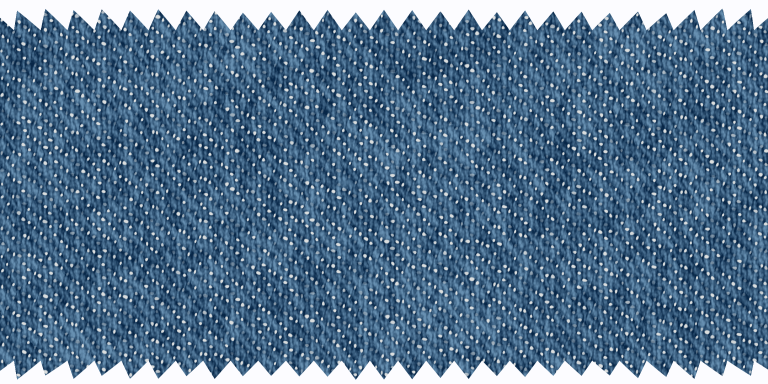
Reproduce this texture procedurally as a Shadertoy shader.

```glsl
// Blue denim swatch in twill weave with pinked zigzag edges on white.

const vec3 PAPER = vec3(0.99, 0.99, 1.0);
const vec3 INDIGO_DARK = vec3(0.10, 0.23, 0.36);
const vec3 INDIGO_LIGHT = vec3(0.31, 0.46, 0.59);
const vec3 WEFT_WHITE = vec3(0.86, 0.87, 0.87);

// Lengths are fractions of the canvas height.
const float THREAD_WIDTH = 0.0139;
const float TWILL_PERIOD = 0.0385;
const float TWILL_STEP = 1.0 / 3.0;
const float FLOAT_SLANT = 0.3;
const float WOBBLE = 0.0016;
const vec2 KNOT_RADIUS = vec2(0.0047, 0.0054);
const vec2 FIBRE_SIZE = vec2(0.0055, 0.010);

const float TOOTH_PITCH = 0.0735;
const float TOOTH_LEAN = 0.42;
const float TOP_VALLEY = 0.079;
const float BOTTOM_VALLEY = 0.061;
const float TOOTH_HEIGHT = 0.049;

const int SAMPLES = 3;
const float TAU = 6.28318;

float hash(vec2 p) {
    vec3 q = fract(p.xyx * vec3(0.1031, 0.1030, 0.0973));
    q += dot(q, q.yzx + 33.33);
    return fract((q.x + q.y) * q.z);
}

// Distance to the nearest scattered point.
float cellular(vec2 p) {
    vec2 cell = floor(p);
    float nearest = 2.0;
    for (int j = -1; j <= 1; j++) {
        for (int i = -1; i <= 1; i++) {
            vec2 c = cell + vec2(i, j);
            vec2 point = c + vec2(hash(c), hash(c + 71.7));
            nearest = min(nearest, length(point - p));
        }
    }
    return nearest;
}

// Slow light and dark patches, about -1 to 1.
float blotches(vec2 p) {
    return 0.4 * sin(5.0 * p.x + 3.0 * sin(4.0 * p.y))
         + 0.3 * sin(13.0 * p.y - 7.0 * p.x + 1.0)
         + 0.3 * sin(21.0 * p.x + 17.0 * p.y + 2.0 * sin(9.0 * p.x));
}

vec3 denim(vec2 p) {
    // Warp threads wander sideways.
    vec2 q = p;
    q.x += WOBBLE * (sin(p.y * 95.0 + 5.0 * sin(p.x * 31.0))
                   + sin(p.y * 163.0 - p.x * 210.0));
    float column = floor(q.x / THREAD_WIDTH);
    float across = q.x / THREAD_WIDTH - column - 0.5;

    // Each thread shifts the crossing point to form the twill diagonal.
    float v = q.y / TWILL_PERIOD + column * TWILL_STEP
            + 0.22 * (hash(vec2(column, 5.0)) - 0.5)
            + 0.10 * sin(p.y * 37.0 + column * 1.7);
    float row = floor(v);
    float along = v - row - 0.5;
    vec2 cell = vec2(column, row);
    float floatTone = hash(vec2(column, floor(v + 0.5)) + 19.0) - 0.5;

    // Rounded floats, dark at the sides and at each crossing.
    float ridge = cos(TAU * (across - FLOAT_SLANT * sin(TAU * along) * 0.5));
    float crossing = 1.0 - smoothstep(0.08, 0.34, abs(along));
    float fibre = cellular(p / FIBRE_SIZE) - 0.5;
    float tone = 0.66 + 0.40 * ridge - 0.50 * crossing
               + 0.75 * floatTone - 0.85 * fibre + 0.14 * blotches(p);
    vec3 color = mix(INDIGO_DARK, INDIGO_LIGHT, clamp(tone, -0.35, 1.45));

    // Small knots of white weft show at the crossings.
    vec2 offset = vec2(across * THREAD_WIDTH, along * TWILL_PERIOD);
    offset += 0.002 * (vec2(hash(cell + 3.0), hash(cell + 8.0)) - 0.5);
    float knot = 1.0 - smoothstep(0.55, 1.1, length(offset / KNOT_RADIUS));
    float strength = mix(0.25, 1.0, smoothstep(0.05, 0.65, hash(cell + 43.0)));
    return mix(color, WEFT_WHITE, knot * strength);
}

// Height of a tooth above its valley; teeth lean outward near the sides.
float tooth(float x, float seed) {
    float side = clamp(x - 1.0, -1.0, 1.0);
    float tip = 0.5 + TOOTH_LEAN * side * abs(side);
    float u = (x - 1.0) / TOOTH_PITCH + tip;
    float f = fract(u);
    float profile = min(f / tip, (1.0 - f) / (1.0 - tip));
    return TOOTH_HEIGHT * profile * mix(0.9, 1.18, hash(vec2(floor(u), seed)));
}

vec3 swatch(vec2 p) {
    float top = 1.0 - TOP_VALLEY + tooth(p.x, 2.0) - p.y;
    float bottom = p.y - BOTTOM_VALLEY + tooth(p.x, 9.0) * 0.88;
    float inside = smoothstep(-0.001, 0.001, min(top, bottom));
    return mix(PAPER, denim(p), inside);
}

void mainImage(out vec4 fragColor, in vec2 fragCoord) {
    // Average a small grid of samples to smooth every edge.
    vec3 sum = vec3(0.0);
    for (int j = 0; j < SAMPLES; j++) {
        for (int i = 0; i < SAMPLES; i++) {
            vec2 jitter = (vec2(i, j) + 0.5) / float(SAMPLES) - 0.5;
            sum += swatch((fragCoord + jitter) / iResolution.y);
        }
    }
    fragColor = vec4(sum / float(SAMPLES * SAMPLES), 1.0);
}
```
